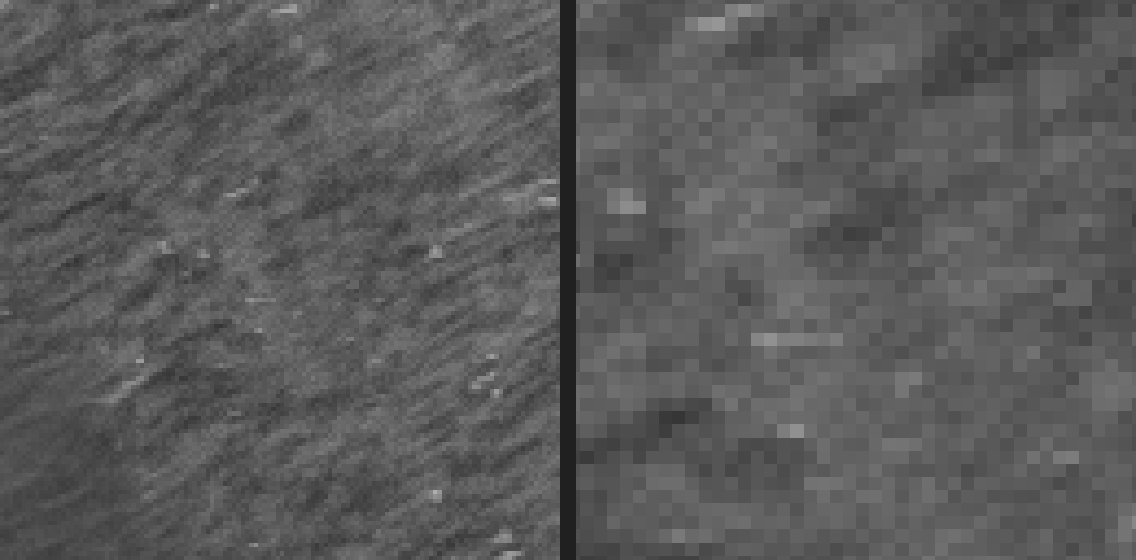
Left: the whole. Right: its middle third, enlarged.
A three.js fragment shader for this texture:

```glsl
varying vec2 vUv;

#define CELLS 128.0          // mosaic cells across the canvas
#define BASE_GREY 0.353
#define STREAK_ANGLE 0.48    // radians above horizontal
#define GLINT_ANGLE 0.16
#define STREAK_FREQ vec2(11.0, 34.0)
#define FIBRE_FREQ vec2(30.0, 66.0)
#define GLINT_FREQ vec2(27.0, 62.0)
#define STREAK_GAIN 0.12
#define FIBRE_GAIN 0.145
#define GRAIN_GAIN 0.075
#define GLINT_GAIN 0.26
#define LIGHT_SLOPE vec2(0.035, 0.022)

float hash(vec2 p) {
  return fract(sin(dot(p, vec2(127.1, 311.7))) * 43758.5453);
}

// Value noise from 0 to 1
float noise(vec2 p) {
  vec2 i = floor(p);
  vec2 f = fract(p);
  vec2 w = f * f * (3.0 - 2.0 * f);
  float low = mix(hash(i), hash(i + vec2(1.0, 0.0)), w.x);
  float high = mix(hash(i + vec2(0.0, 1.0)), hash(i + vec2(1.0, 1.0)), w.x);
  return mix(low, high, w.y);
}

// Noise stretched along a direction
float strokes(vec2 p, float angle, vec2 freq) {
  float c = cos(angle);
  float s = sin(angle);
  return noise(vec2(c * p.x + s * p.y, c * p.y - s * p.x) * freq + 40.0);
}

void main() {
  // Snap to the centre of a mosaic cell
  vec2 cell = floor(vUv * CELLS);
  vec2 p = (cell + 0.5) / CELLS;

  // Gentle warp bends the strokes
  vec2 bend = vec2(noise(p * 6.0 + 3.0), noise(p * 6.0 + 17.0)) - 0.5;
  vec2 q = p + 0.035 * bend;

  // Relief: long streaks, short fibres and single-cell grain
  float relief = STREAK_GAIN * (strokes(q, STREAK_ANGLE, STREAK_FREQ) - 0.5)
               + FIBRE_GAIN * (strokes(q + 7.3, STREAK_ANGLE, FIBRE_FREQ) - 0.5)
               + GRAIN_GAIN * (hash(cell + 0.37) - 0.5);

  // Sparse bright glints, gathered in patches
  float patches = smoothstep(0.42, 0.8, noise(p * 9.0 + 61.0));
  float glint = smoothstep(0.74, 1.0, strokes(q + 2.9, GLINT_ANGLE, GLINT_FREQ));

  // The lower left corner is darker and calmer
  float rough = smoothstep(0.2, 0.65, 1.4 * p.x + p.y + 0.3 * bend.x);
  float broad = dot(p - 0.5, LIGHT_SLOPE) + 0.045 * (noise(p * 5.0 + 29.0) - 0.5);

  float grey = BASE_GREY + broad - 0.022 * (1.0 - rough)
             + mix(0.5, 1.0, rough) * relief
             + GLINT_GAIN * rough * patches * glint;

  gl_FragColor = vec4(vec3(clamp(grey, 0.0, 1.0)), 1.0);
}
```
